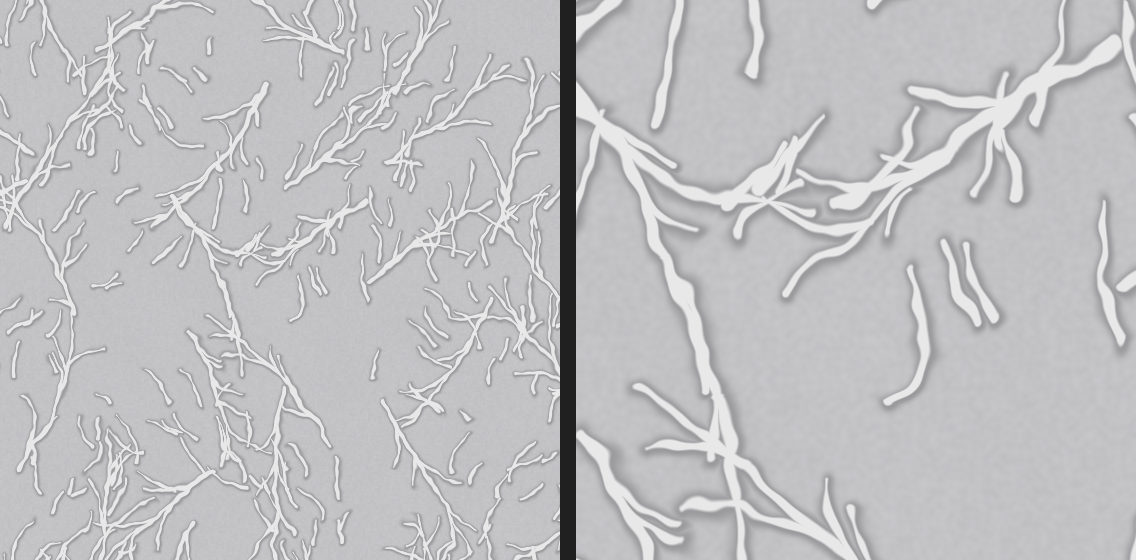
Left: the whole. Right: its middle third, enlarged.
Reproduce this pattern procedurally as a Shadertoy shader.

```glsl
const vec3 GROUND = vec3(0.763, 0.762, 0.774);
const vec3 SHADE = vec3(0.605, 0.605, 0.615);
const vec3 RIDGE = vec3(0.910, 0.910, 0.914);

const float STEM_CELLS = 4.6;      // stems per canvas side
const float SPRIG_CELLS = 16.0;    // loose sprigs per canvas side
const float STEM_WIDTH = 0.0037;   // half widths
const float TWIG_WIDTH = 0.0031;
const float SPRIG_WIDTH = 0.0029;
const int TWIGS = 5;
const float SPRIG_DENSITY = 0.36;
const float RAGGED = 0.0023;       // roughness of the outline
const float SOFTNESS = 0.0009;
const float SHADE_REACH = 0.0038;
const vec2 SHADE_SHIFT = vec2(-0.0008, 0.0010);
const float GRAIN = 0.022;

float hash(vec2 p) {
    vec3 q = fract(p.xyx * 0.1031);
    q += dot(q, q.yzx + 33.33);
    return fract((q.x + q.y) * q.z);
}

// Random value number k of a cell
float pick(vec2 cell, float k) {
    return hash(cell + vec2(17.3, 41.7) * (k + 1.0));
}

vec2 gradient(vec2 cell) {
    float a = 6.2832 * hash(cell + 71.0);
    return vec2(cos(a), sin(a));
}

float noise(vec2 p) {
    vec2 i = floor(p), f = fract(p);
    vec2 u = f * f * f * (f * (f * 6.0 - 15.0) + 10.0);
    vec2 e = vec2(1.0, 0.0);
    float low = mix(dot(gradient(i), f), dot(gradient(i + e), f - e), u.x);
    float high = mix(dot(gradient(i + e.yx), f - e.yx),
                     dot(gradient(i + 1.0), f - 1.0), u.x);
    return mix(low, high, u.y);
}

vec2 heading(float angle) {
    return vec2(sin(angle), cos(angle));
}

// Point on a bowed line at fraction t; angles are measured from vertical
vec2 along(vec2 root, float angle, float len, float bow, float t) {
    vec2 dir = heading(angle);
    return root + len * (dir * t + vec2(dir.y, -dir.x) * bow * 4.0 * t * (1.0 - t));
}

// Signed distance to a bowed, tapering stroke
float stroke(vec2 p, vec2 root, float angle, float len, float bow, float width) {
    float t = clamp(dot(p - root, heading(angle)) / len, 0.0, 1.0);
    return distance(p, along(root, angle, len, bow, t)) - width * mix(1.1, 0.6, t);
}

// Long stems, each with twigs forking off
float stems(vec2 p) {
    vec2 home = floor(p * STEM_CELLS);
    float d = 1.0;
    for (int n = 0; n < 9; n++) {
        vec2 cell = home + vec2(n % 3, n / 3) - 1.0;
        vec2 middle = (cell + 0.2 + 0.6 * vec2(pick(cell, 0.0), pick(cell, 1.0))) / STEM_CELLS;
        float angle = 0.12 + 2.1 * (pick(cell, 2.0) - 0.5);
        angle += pick(cell, 3.0) < 0.5 ? 3.1416 : 0.0;
        float len = mix(1.1, 1.6, pick(cell, 4.0)) / STEM_CELLS;
        float bow = 0.2 * (pick(cell, 5.0) - 0.5);
        vec2 root = middle - 0.5 * len * heading(angle);
        d = min(d, stroke(p, root, angle, len, bow, STEM_WIDTH));
        for (int k = 0; k < TWIGS; k++) {
            float id = 6.0 + 4.0 * float(k);
            float t = 0.85 * (float(k) + pick(cell, id)) / float(TWIGS);
            float side = pick(cell, id + 1.0) < 0.5 ? -1.0 : 1.0;
            float fork = angle + side * mix(0.2, 0.85, pick(cell, id + 2.0));
            float reach = len * mix(0.16, 0.42, pick(cell, id + 3.0));
            vec2 joint = along(root, angle, len, bow, t);
            d = min(d, stroke(p, joint, fork, reach, -0.1 * side, TWIG_WIDTH));
        }
    }
    return d;
}

// Short sprigs in clumps, nearly parallel to their neighbours
float sprigs(vec2 p) {
    vec2 home = floor(p * SPRIG_CELLS);
    float d = 1.0;
    for (int n = 0; n < 18; n++) {
        vec2 cell = home + vec2(n % 3, (n / 3) % 3) - 1.0;
        float id = 40.0 + 6.0 * float(n / 9);
        if (pick(cell, id) > SPRIG_DENSITY + 1.5 * noise(cell * 0.27)) continue;
        vec2 middle = (cell + vec2(pick(cell, id + 1.0), pick(cell, id + 2.0))) / SPRIG_CELLS;
        float angle = 0.1 + 2.2 * noise(cell * 0.21 + 9.0) + 0.9 * (pick(cell, id + 3.0) - 0.5);
        float len = mix(0.4, 1.4, pick(cell, id + 4.0)) / SPRIG_CELLS;
        float bow = 0.35 * (pick(cell, id + 5.0) - 0.5);
        vec2 root = middle - 0.5 * len * heading(angle);
        d = min(d, stroke(p, root, angle, len, bow, SPRIG_WIDTH));
    }
    return d;
}

// All ridges, with wandering lines and ragged outlines
float ridges(vec2 p) {
    vec2 q = p + 0.012 * vec2(noise(p * 17.0), noise(p * 17.0 + 50.0));
    q += 0.0045 * vec2(noise(p * 52.0 + 20.0), noise(p * 52.0 + 80.0));
    return min(stems(q), sprigs(q)) + RAGGED * noise(p * 65.0);
}

void mainImage(out vec4 fragColor, in vec2 fragCoord) {
    vec2 p = fragCoord / iResolution.y;
    float edge = max(SOFTNESS, 0.7 / iResolution.y);

    // Ground with fine grain and faint brushing
    float grain = noise(p * 210.0) + 0.6 * noise(p * vec2(95.0, 60.0)) + 0.4 * noise(p * 9.0);
    vec3 color = GROUND + GRAIN * grain;

    // Soft shade hugging the raised lines
    float gap = max(ridges(p + SHADE_SHIFT), 0.0) / SHADE_REACH;
    color = mix(color, SHADE, exp(-gap * gap));

    color = mix(color, RIDGE, smoothstep(edge, -edge, ridges(p)));
    fragColor = vec4(color, 1.0);
}
```
